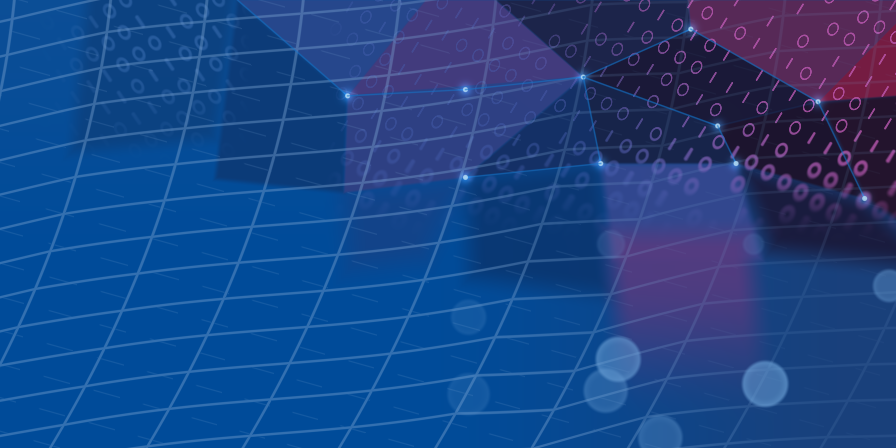
Write a WebGL 1 fragment shader that draws this background.

```glsl
precision highp float;
// Blue faceted backdrop with a warped wire mesh, linked glowing nodes, small marks and soft discs.
uniform vec2 u_resolution;

// Shared facet corners, in units of the canvas height
const vec2 TOP_A = vec2(.53, 1.), TOP_B = vec2(1.107, 1.), TOP_C = vec2(1.536, 1.);
const vec2 TOP_M = vec2(.95, 1.), CORNER = vec2(2.05, 1.);
const vec2 WEST = vec2(.776, .786), BASE = vec2(.768, .57), DIP = vec2(1.039, .604);
const vec2 HUB = vec2(1.302, .828), FOLD = vec2(1.341, .635), PEAK = vec2(1.542, .935);
const vec2 EAST = vec2(1.826, .773), MID = vec2(1.602, .719), LOW = vec2(1.643, .635);
const vec2 TAIL = vec2(1.93, .557), SPAN = vec2(1.039, .8);

float hash(vec2 p) {
  return fract(sin(dot(p, vec2(12.99, 78.23))) * 4375.85);
}

float halfPlane(vec2 p, vec2 a, vec2 b) {
  vec2 e = normalize(b - a);
  return e.x * (p.y - a.y) - e.y * (p.x - a.x);
}

// Convex facet with clockwise corners and a soft rim
void facet(inout vec3 col, vec2 p, vec2 a, vec2 b, vec2 c, vec2 d, float soft, vec4 tint) {
  float dist = max(max(halfPlane(p, a, b), halfPlane(p, b, c)),
                   max(halfPlane(p, c, d), halfPlane(p, d, a)));
  col = mix(col, tint.rgb, tint.a * (1. - smoothstep(-soft, soft, dist)));
}

float stroke(float d, float halfWidth, float px) {
  return 1. - smoothstep(halfWidth - .5 * px, halfWidth + px, d);
}

// Thin line with a glowing dot at its far end
void link(inout vec3 col, vec2 p, vec2 a, vec2 b, float px) {
  vec2 e = b - a;
  float d = length(p - a - e * clamp(dot(p - a, e) / dot(e, e), 0., 1.));
  float r = length(p - b);
  col = mix(col, vec3(.08, .45, .78), .6 * stroke(d, .001, px));
  col += vec3(.08, .22, .32) * exp(-r * r * 5000.);
  col = mix(col, vec3(.72, .87, .96), .85 * stroke(r, .005, px));
}

void disc(inout vec3 col, vec2 p, vec2 c, float r, float alpha) {
  float d = length(p - c);
  float body = .75 + .25 * smoothstep(.6 * r, r, d);
  col = mix(col, vec3(.42, .63, .84), alpha * body * (1. - smoothstep(r - .006, r + .004, d)));
}

// Tilted rows of rings and bars
float marks(vec2 p, float angle, float blur) {
  float s = sin(angle), c = cos(angle);
  vec2 size = vec2(.043, .058);
  vec2 q = vec2(c * p.x + s * p.y, c * p.y - s * p.x) / size;
  vec2 f = (fract(q) - .5) * size;
  float ring = abs(length(f * vec2(1.35, 1.)) - .014);
  float bar = length(vec2(f.x, max(abs(f.y) - .012, 0.)));
  float d = hash(floor(q)) < .5 ? ring : bar;
  return (1. - smoothstep(.001, .003 + blur, d)) * step(.15, hash(floor(q) + 87.));
}

// Bent lattice of wires with faint slanted dashes
float mesh(vec2 p, float px) {
  float u = (p.x + .103 - .6 * p.y + .25 * p.y * p.y) / .215;
  float i = floor(u);
  float kink = mix(hash(vec2(i, 7.)), hash(vec2(i + 1., 7.)), fract(u));
  float v = (p.y - .13 * p.x - .035 * kink - .012 * sin(p.x * 5.)) / .078;
  float across = abs(fract(v + .5) - .5) * .078;
  float along = abs(fract(u + .5) - .5) * .2;
  float slant = abs(fract((p.y + .28 * p.x) / .075) - .5) * .075;
  float dash = stroke(slant, .0008, px) * smoothstep(.45, .5, fract(u * 2. + .3 * v));
  return max(max(stroke(across, .0022, px), stroke(along, .0025, px)), .4 * dash);
}

void main() {
  float px = 1. / u_resolution.y;
  vec2 p = gl_FragCoord.xy * px;

  // Blue ground
  vec3 col = mix(vec3(0., .295, .6), vec3(.1, .25, .48), smoothstep(.9, 2., p.x));
  col = mix(col, vec3(.07, .31, .58), .6 * smoothstep(.4, 1., p.y));

  // Blurred lower facets
  facet(col, p, DIP, FOLD, vec2(1.37, .34), vec2(1.05, .38), .04, vec4(.04, .2, .42, .8));
  facet(col, p, BASE, DIP, vec2(.95, .42), vec2(.78, .4), .05, vec4(.1, .25, .51, .7));
  facet(col, p, LOW, TAIL, vec2(2.1, .4), vec2(1.72, .44), .04, vec4(.1, .1, .23, .95));
  facet(col, p, FOLD, LOW, vec2(1.7, .42), vec2(1.37, .42), .012, vec4(.21, .28, .56, .9));
  facet(col, p, vec2(1.36, .48), vec2(1.67, .48), vec2(1.72, 0.), vec2(1.4, 0.), .04,
        vec4(.34, .23, .5, .9 * smoothstep(.05, .4, p.y)));

  // Crisp upper facets
  facet(col, p, vec2(.2, 1.05), vec2(.53, 1.05), vec2(.48, .69), vec2(.16, .66), .025, vec4(.05, .24, .47, .7));
  facet(col, p, TOP_A, WEST, BASE, vec2(.48, .6), .008, vec4(.05, .22, .45, .85));
  facet(col, p, TOP_A, TOP_M, WEST, mix(WEST, TOP_A, .5), .003, vec4(.15, .28, .55, 1.));
  facet(col, p, TOP_M, TOP_B, HUB, WEST, .003, vec4(.26, .23, .49, 1.));
  facet(col, p, WEST, HUB, DIP, BASE, .004, vec4(.19, .25, .51, .95));
  facet(col, p, HUB, mix(HUB, FOLD, .5), FOLD, DIP, .004, vec4(.08, .19, .4, 1.));
  facet(col, p, TOP_B, TOP_C, PEAK, HUB, .003, vec4(.11, .14, .29, 1.));
  facet(col, p, HUB, PEAK, EAST, MID, .003, vec4(.1, .1, .22, 1.));
  facet(col, p, HUB, MID, LOW, FOLD, .004, vec4(.09, .14, .29, 1.));
  facet(col, p, MID, EAST, TAIL, LOW, .004, vec4(.11, .08, .18, 1.));
  facet(col, p, EAST, vec2(2.1, .8), vec2(2.1, .45), TAIL, .01, vec4(.14, .07, .16, .95));
  facet(col, p, TOP_C, CORNER, EAST, PEAK, .003, vec4(.34, .16, .34, 1.));
  facet(col, p, EAST, CORNER, vec2(2.05, .9), vec2(2.05, .79), .003, vec4(.46, .11, .26, 1.));

  // Scattered marks, pinker to the upper right
  float area = smoothstep(.46, .66, p.y) * smoothstep(.72, .82, p.x);
  float side = smoothstep(.62, .9, p.y) * smoothstep(.08, .3, p.x) * (1. - smoothstep(.48, .56, p.x));
  vec3 ink = mix(vec3(.28, .38, .7), vec3(.76, .36, .72), smoothstep(1.9, 2.6, p.x + p.y));
  float blur = .012 * (1. - smoothstep(.5, .75, p.y));
  col = mix(col, ink, area * mix(.4, .75, smoothstep(1.2, 1.6, p.x)) * marks(p, -.55, blur));
  col = mix(col, vec3(.25, .45, .72), side * .5 * marks(p, .6, .004));

  // Wire mesh, fading to the right
  float fade = mix(.42, .12, smoothstep(.9, 1.7, p.x + .5 * p.y - .25));
  col = mix(col, vec3(.48, .64, .82), fade * mesh(p, px));

  // Linked nodes
  link(col, p, TOP_A, WEST, px);
  link(col, p, WEST, SPAN, px);
  link(col, p, SPAN, HUB, px);
  link(col, p, HUB, PEAK, px);
  link(col, p, PEAK, EAST, px);
  link(col, p, HUB, MID, px);
  link(col, p, MID, LOW, px);
  link(col, p, HUB, FOLD, px);
  link(col, p, FOLD, DIP, px);
  link(col, p, EAST, TAIL, px);

  // Bright discs, then faint strays
  disc(col, p, vec2(1.38, .198), .051, .65);
  disc(col, p, vec2(1.352, .128), .05, .4);
  disc(col, p, vec2(1.708, .143), .052, .7);
  disc(col, p, vec2(1.474, .023), .05, .4);
  disc(col, p, vec2(1.985, .362), .037, .5);
  for (int i = 0; i < 4; i++) {
    float k = float(i);
    disc(col, p, vec2(1.046 + .318 * max(k - 1., 0.), min(.12 + .172 * k, .455)), .048 - .008 * k, .2);
  }
  gl_FragColor = vec4(clamp(col, 0., 1.), 1.);
}
```
